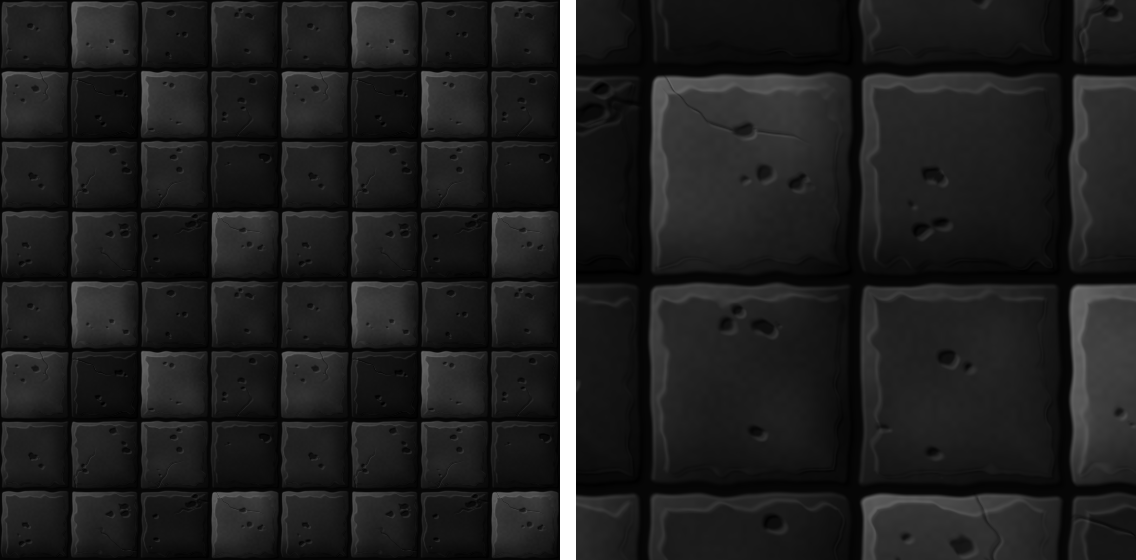
Left: the whole. Right: its middle third, enlarged.
A Shadertoy shader for this texture:

```glsl
// Dark worn stone tiles: an 8 x 8 grid whose wear repeats every 4 x 4 tiles.
// A height field of bevelled slabs, pits and cracks is lit from the upper left
// by finite differences; hashes and noise wrap with the 4-tile block.

#define TILES 8.0          // tiles across and down
#define BLOCK 4.0          // tiles before the wear repeats
#define HALF_SIZE 0.473    // half width of a slab, in tiles
#define RIM_WIDTH 0.065    // mean width of the chipped rim
#define PITS 5             // pits per tile
#define CRACK_CHANCE 0.65  // share of tiles with a crack
#define RELIEF 0.20        // strength of the edge lighting
#define STAIN 0.75         // strength of the broad stains
#define GROUT vec3(0.022)
#define STONE_DARK vec3(0.045)
#define STONE_LIGHT vec3(0.215)

// Tone of each slab in the block, one row per vector, top row first
const mat4 TONE = mat4(0.50, 0.92, 0.42, 0.50,
                       0.75, 0.10, 0.90, 0.32,
                       0.35, 0.45, 0.55, 0.15,
                       0.40, 0.55, 0.22, 0.82);

float hash(vec2 p) {
    vec3 v = fract(p.xyx * vec3(0.1031, 0.1030, 0.0973));
    v += dot(v, v.yzx + 33.33);
    return fract((v.x + v.y) * v.z);
}

vec2 hash2(vec2 id, float k) {
    return vec2(hash(id + 11.0 * k + 3.0), hash(id + 17.0 * k + 71.0));
}

// Value noise on a lattice of "cells" per tile, wrapping with the block
float noise(vec2 p, float cells) {
    vec2 x = p * cells, i = floor(x), f = fract(x);
    float period = BLOCK * cells;
    vec2 a = mod(i, period), b = mod(i + 1.0, period);
    f = f * f * (3.0 - 2.0 * f);
    return mix(mix(hash(a), hash(vec2(b.x, a.y)), f.x),
               mix(hash(vec2(a.x, b.y)), hash(b), f.x), f.y);
}

float roundedBox(vec2 q, float halfSize, float radius) {
    vec2 d = abs(q) - halfSize + radius;
    return length(max(d, 0.0)) + min(max(d.x, d.y), 0.0) - radius;
}

// Smooth coverage of the region where d is negative
float cover(float d, float soft) {
    return 1.0 - smoothstep(-soft, soft, d);
}

// Small ragged holes: even ones stand alone, odd ones sit beside the last
float pits(vec2 q, vec2 p, vec2 id, float soft) {
    float ragged = noise(p, 20.0) - 0.5, hole = 0.0;
    vec2 centre = vec2(0.0);
    for (int k = 0; k < PITS; k++) {
        vec2 r = hash2(id, float(k));
        bool lone = k % 2 == 0;
        centre = lone ? (r - 0.5) * 0.72 : centre + (r - 0.5) * 0.22;
        float size = lone ? mix(0.022, 0.055, r.x * r.y + 0.3 * r.x)
                          : mix(0.008, 0.025, r.y);
        vec2 o = (q - centre) * vec2(0.85, 1.15);
        hole = max(hole, cover(length(o) - size + 0.04 * ragged, soft));
    }
    return hole;
}

// A wandering crack that enters from one side and tapers out
float crack(vec2 q, vec2 p, vec2 id, float soft) {
    vec2 r = hash2(id, 23.0);
    float angle = 6.2832 * hash(id + 47.0);
    vec2 along = vec2(cos(angle), sin(angle));
    vec2 o = q - (r - 0.5) * 0.55;
    float across = dot(o, vec2(-along.y, along.x))
                 + 0.22 * (noise(p, 4.0) - 0.5) + 0.07 * (noise(p, 13.0) - 0.5);
    float reach = smoothstep(0.0, 0.2, dot(o, along) + 0.4 * r.y - 0.1);
    return step(hash(id + 59.0), CRACK_CHANCE) * reach * cover(abs(across) - 0.005, soft);
}

// x: height, y: rim mask, z: pits and cracks, w: slab mask
vec4 slab(vec2 p, float soft) {
    vec2 id = mod(floor(p), BLOCK), q = fract(p) - 0.5;
    vec2 wobble = vec2(noise(p, 7.0), noise(p + 1.5, 8.0)) - 0.5;
    float d = roundedBox(q + 0.03 * wobble, HALF_SIZE, 0.03);
    float body = cover(d, soft);
    float chips = 0.1 + 0.8 * noise(p, 5.0) + 0.9 * noise(p, 14.0);
    float rim = smoothstep(-soft, soft, d + RIM_WIDTH * chips);
    float cavity = body * max(pits(q, p, id, soft), 0.8 * crack(q, p, id, soft));
    float height = 0.4 * body + 0.3 * (1.0 - rim) - 0.6 * cavity;
    return vec4(height, rim, cavity, body);
}

void mainImage(out vec4 fragColor, in vec2 fragCoord) {
    vec2 p = fragCoord / iResolution.xy * TILES;
    vec2 id = mod(floor(p), BLOCK), q = fract(p) - 0.5;
    float soft = max(0.013, TILES / iResolution.y);
    vec4 s = slab(p, soft);

    // Stone: slab tone, broad stains, fine grain and a fall to the lower right
    vec3 color = mix(STONE_DARK, STONE_LIGHT, TONE[3 - int(id.y)][int(id.x)]);
    float stain = 0.6 * noise(p, 1.0) + 0.4 * noise(p, 3.0) - 0.5;
    float grain = noise(p, 32.0) - 0.5;
    color *= 0.98 + STAIN * stain + 0.1 * grain + 0.3 * (q.y - q.x);
    color *= 1.0 - 0.4 * smoothstep(0.15, 0.5, max(q.x, -q.y));

    // Rim catches light on the upper left, with a bright worn line inside it
    color *= 1.0 + s.y * (0.1 + 0.55 * (q.y - q.x));
    color += 0.16 * s.y * (1.0 - s.y) * noise(p, 6.0);
    color *= 1.0 - 0.5 * s.z;
    color = mix(GROUT, color, s.w);

    // Relief: slopes rising away from the light are bright
    vec2 away = 0.011 * vec2(1.0, -1.0);
    float slope = slab(p + away, soft).x - slab(p - away, soft).x;
    color += RELIEF * slope * (slope > 0.0 ? 0.75 : 0.35) * (0.3 + 0.7 * s.w);

    fragColor = vec4(clamp(color, 0.0, 1.0), 1.0);
}
```
